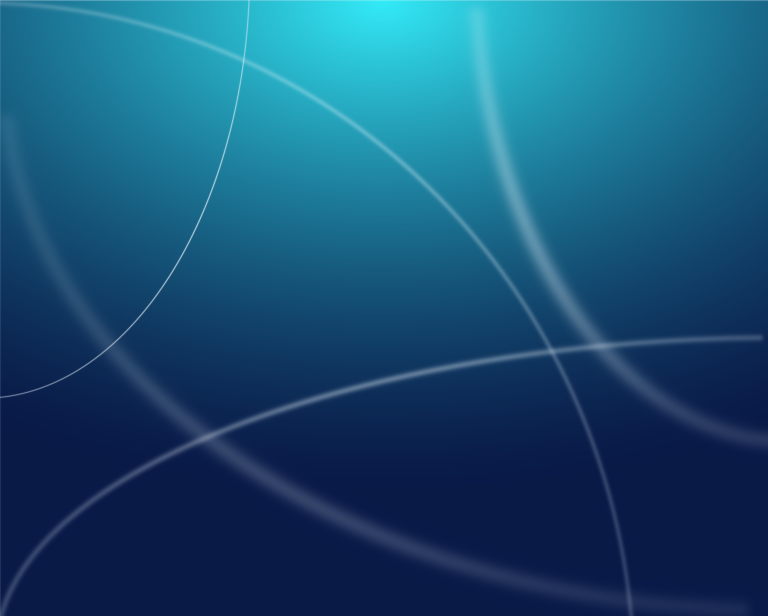
A WebGL 1 fragment shader for this background:

```glsl
precision highp float;
// Deep blue backdrop with a cyan glow from the top and five soft sweeping arcs.

uniform vec2 u_resolution;

// Lengths are fractions of the canvas width; y runs downwards from the top.
const float HEIGHT = 0.8008;
const vec3 GLOW_COLOR = vec3(0.20, 0.92, 0.97);
const vec3 DEEP_COLOR = vec3(0.035, 0.10, 0.28);
const vec3 ARC_COLOR = vec3(0.93, 0.97, 1.0);
const vec2 GLOW_CENTER = vec2(0.4974, 0.0);
const vec2 GLOW_RADII = vec2(1.009, 0.638);
const float GLOW_FALLOFF = 1.45;
const vec2 NO_LIMIT = vec2(2.0, -1.0);
const float TOP_EDGE_ALPHA = 0.25;
const float LEFT_EDGE_ALPHA = 0.10;

// Approximate signed distance to the outline of an ellipse.
float ellipseDistance(vec2 p, vec2 center, vec2 radii) {
  vec2 q = (p - center) / radii;
  float len = length(q);
  return len * (len - 1.0) / max(length(q / radii), 1e-4);
}

// Opacity of a blurred arc, strongest near "peak".
// alphas = (far, near); limit = (largest x, smallest y) of the stroke.
float arc(vec2 p, vec2 center, vec2 radii, float width,
          vec2 peak, float reach, vec2 alphas, vec2 limit) {
  float blur = max(width, 0.6 / u_resolution.x);
  float d = ellipseDistance(p, center, radii) / blur;
  float nearness = exp(-dot(p - peak, p - peak) / (reach * reach));
  float ends = smoothstep(-width, width, limit.x - p.x)
             * smoothstep(-width, width, p.y - limit.y);
  return exp(-d * d) * mix(alphas.x, alphas.y, nearness) * ends * width / blur;
}

vec3 overlay(vec3 base, float alpha) {
  return mix(base, ARC_COLOR, alpha);
}

void main() {
  vec2 uv = gl_FragCoord.xy / u_resolution;
  vec2 p = vec2(uv.x, (1.0 - uv.y) * HEIGHT);

  // Elliptical glow
  float t = min(length((p - GLOW_CENTER) / GLOW_RADII), 1.0);
  vec3 color = mix(DEEP_COLOR, GLOW_COLOR, pow(1.0 - t, GLOW_FALLOFF));

  // Broad arc on the left
  color = overlay(color, arc(p, vec2(1.0026, 0.0964), vec2(0.9974, 0.6966), 0.0130,
    vec2(0.36, 0.62), 0.38, vec2(0.07, 0.19), vec2(0.975, 0.15)));
  // Broad arc on the right
  color = overlay(color, arc(p, vec2(1.0286, -0.0391), vec2(0.4089, 0.6133), 0.0125,
    vec2(0.69, 0.29), 0.26, vec2(0.11, 0.33), vec2(2.0, 0.01)));
  // Large arc from the top left to the bottom right
  color = overlay(color, arc(p, vec2(-0.026, 0.884), vec2(0.8516, 0.8802), 0.0036,
    vec2(0.50, 0.19), 0.40, vec2(0.15, 0.29), NO_LIMIT));
  // Rising arc across the lower half
  color = overlay(color, arc(p, vec2(1.0221, 0.8447), vec2(1.0268, 0.4059), 0.0045,
    vec2(0.50, 0.50), 0.36, vec2(0.17, 0.36), vec2(0.993, -1.0)));
  // Hairline arc at the top left
  color = overlay(color, arc(p, vec2(-0.0221, -0.0391), vec2(0.3473, 0.5568), 0.0010,
    vec2(0.26, 0.30), 0.24, vec2(0.36, 0.65), NO_LIMIT));

  // Pale rim on the top and left borders
  color = overlay(color, TOP_EDGE_ALPHA * (1.0 - smoothstep(0.0006, 0.0022, p.y)));
  color = overlay(color, LEFT_EDGE_ALPHA * (1.0 - smoothstep(0.0006, 0.0022, p.x)));

  gl_FragColor = vec4(color, 1.0);
}
```
